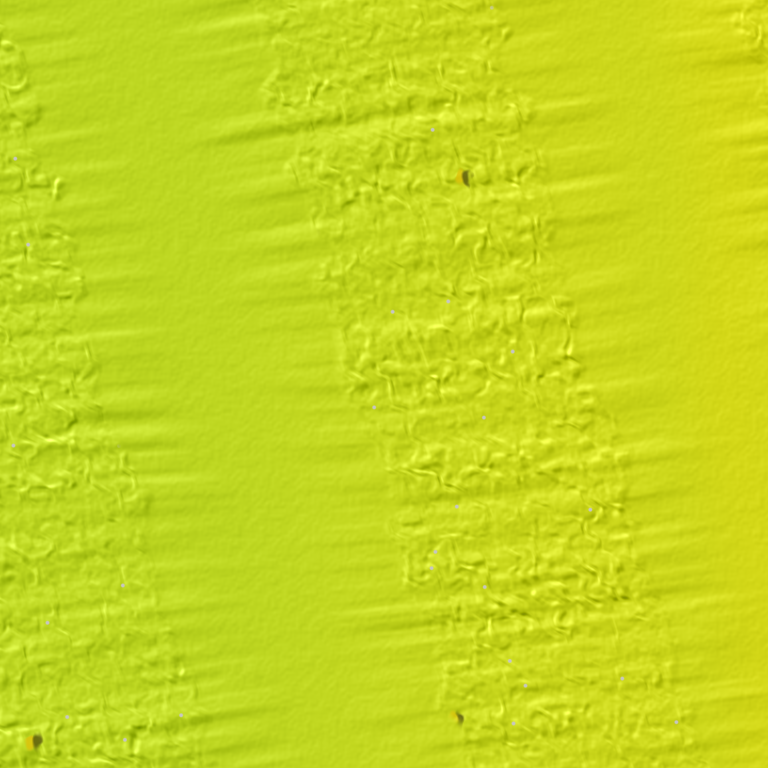
Reproduce this texture procedurally as a WebGL 1 fragment shader.

```glsl
precision highp float;
// Lime-yellow embossed relief: slanted crinkled bands crossed by fine, nearly level ridges.
uniform vec2 u_resolution;

const vec3 LIME = vec3(0.742, 0.842, 0.130);
const vec3 CITRON = vec3(0.802, 0.845, 0.105);
const vec3 YELLOW = vec3(0.830, 0.845, 0.090);
const vec3 HIGHLIGHT_TINT = vec3(0.95, 0.92, 1.15);
const vec3 SHADOW_TINT = vec3(1.05, 1.0, 0.65);
const vec3 SPECK_COLOR = vec3(0.78, 0.78, 0.76);
const vec3 PIT_DARK = vec3(0.36, 0.36, 0.05);
const vec3 PIT_GLOW = vec3(0.87, 0.76, 0.04);
const vec2 LIGHT_STEP = vec2(-0.0022, 0.0028);
const float BAND_PERIOD = 0.64;
const float BAND_LEAN = 0.28;
const float RIDGE_SLOPE = 0.14;
const float RELIEF_GAIN = 0.37;
const float CRINKLE_HEIGHT = 0.95;
const float GRAIN_HEIGHT = 0.10;
const float SPECK_CELLS = 40.0;
const float SPECK_RADIUS = 0.0024;
const float PIT_CELLS = 11.0;

float hash(vec2 p) {
  vec3 q = fract(vec3(p.xyx) * 0.1031);
  q += dot(q, q.yzx + 33.33);
  return fract((q.x + q.y) * q.z);
}

float noise(vec2 p) {
  vec2 i = floor(p);
  vec2 f = fract(p);
  f = f * f * f * (f * (f * 6.0 - 15.0) + 10.0);
  float low = mix(hash(i), hash(i + vec2(1.0, 0.0)), f.x);
  float high = mix(hash(i + vec2(0.0, 1.0)), hash(i + vec2(1.0, 1.0)), f.x);
  return mix(low, high, f.y);
}

// Coordinates along and across the gently bending ridges
vec2 ridgeSpace(vec2 p) {
  float bend = 0.045 * (noise(p * vec2(1.6, 2.4) + 7.0) - 0.5);
  return vec2(p.x + RIDGE_SLOPE * p.y, p.y - RIDGE_SLOPE * p.x + bend);
}

// Signed distance from the band edge, positive inside
float bandDepth(vec2 p, float across) {
  float jag = 0.035 * (noise(vec2(across * 28.0, 3.0)) - 0.5);
  float s = p.x - BAND_LEAN * (1.0 - p.y) + jag;
  float fromCentre = abs(fract((s - 0.48) / BAND_PERIOD + 0.5) - 0.5);
  return 0.16 - fromCentre * BAND_PERIOD;
}

float surfaceHeight(vec2 p) {
  vec2 r = ridgeSpace(p);
  float depth = bandDepth(p, r.y);
  float ridgeMask = smoothstep(-0.14, -0.02, depth);
  float crinkleMask = smoothstep(-0.008, 0.010, depth);

  float ridges = noise(r * vec2(4.5, 46.0)) + 0.40 * noise(r * vec2(8.0, 85.0) + 31.0);

  // Crinkles: short warped wrinkles leaning across the ridges
  float patches = mix(0.35, 1.4, noise(r * vec2(7.0, 32.0) + 11.0));
  vec2 warp = vec2(noise(p * 48.0 + 61.0), noise(p * 48.0 + 83.0)) - 0.5;
  vec2 sheared = vec2(r.x + 0.45 * r.y, r.y - 0.15 * r.x) + 0.016 * warp;
  float crinkles = noise(sheared * vec2(112.0, 72.0) + 53.0);
  float grain = noise(p * 190.0) + 1.2 * noise(p * 85.0 + 19.0);

  return ridges * mix(0.06, 1.0, ridgeMask)
       + crinkles * patches * crinkleMask * CRINKLE_HEIGHT
       + grain * GRAIN_HEIGHT * mix(0.8, 1.3, crinkleMask);
}

// Sparse pale dots, gathered in loose groups
float speckMask(vec2 p, float soft) {
  vec2 cell = floor(p * SPECK_CELLS);
  vec2 jitter = vec2(hash(cell + 5.0), hash(cell + 9.0));
  vec2 centre = (cell + 0.2 + 0.6 * jitter) / SPECK_CELLS;
  float cluster = step(0.48, noise(cell * vec2(0.12, 0.25) + 2.0));
  float present = step(hash(cell + 71.0), 0.045) * cluster;
  float d = length(p - centre) - SPECK_RADIUS;
  return present * (1.0 - smoothstep(-soft, soft, d));
}

// Rare pits: x is the lit left side, y the shadowed right side
vec2 pitMasks(vec2 p) {
  vec2 cell = floor(p * PIT_CELLS);
  vec2 jitter = vec2(hash(cell + 23.0), hash(cell + 41.0));
  vec2 q = p - (cell + 0.25 + 0.5 * jitter) / PIT_CELLS;
  float present = step(hash(cell + 97.0), 0.06);
  q += 0.007 * (vec2(noise(p * 110.0), noise(p * 110.0 + 37.0)) - 0.5);
  float glow = 1.0 - smoothstep(0.5, 1.1, length((q + vec2(0.005, 0.0)) / vec2(0.008, 0.012)));
  float dark = 1.0 - smoothstep(0.3, 1.1, length((q - vec2(0.003, 0.001)) / vec2(0.006, 0.014)));
  return present * vec2(glow, dark);
}

void main() {
  float unit = min(u_resolution.x, u_resolution.y);
  vec2 p = gl_FragCoord.xy / unit;
  float soft = max(0.0012, 0.75 / unit);

  // Broad drift from lime through citron to a yellow edge
  float drift = p.x + 0.08 * (p.y - 0.5) + 0.08 * (noise(p * 4.0) - 0.5);
  vec3 color = mix(LIME, CITRON, smoothstep(0.20, 0.85, drift));
  color = mix(color, YELLOW, smoothstep(0.86, 1.0, drift));

  // Relief lit from the upper left
  float relief = surfaceHeight(p - LIGHT_STEP * 0.5) - surfaceHeight(p + LIGHT_STEP * 0.5);
  color += RELIEF_GAIN * (HIGHLIGHT_TINT * max(relief, 0.0) + SHADOW_TINT * min(relief, 0.0));

  // Pits and specks lie within the crinkled bands
  float inside = smoothstep(0.0, 0.02, bandDepth(p, ridgeSpace(p).y));
  vec2 pit = pitMasks(p) * inside;
  color = mix(color, PIT_GLOW, pit.x * 0.8);
  color = mix(color, PIT_DARK, pit.y * 0.85);
  color = mix(color, SPECK_COLOR, speckMask(p, soft) * inside);

  gl_FragColor = vec4(clamp(color, 0.0, 1.0), 1.0);
}
```
